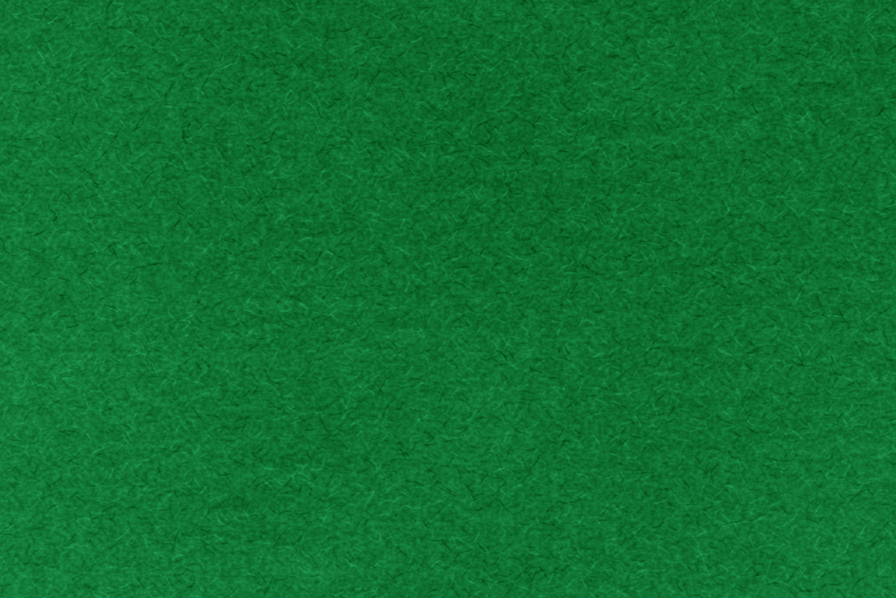
Reproduce this texture procedurally as a Shadertoy shader.

```glsl
const vec3 DARK_GREEN  = vec3(0.026, 0.350, 0.122);
const vec3 MID_GREEN   = vec3(0.055, 0.445, 0.193);
const vec3 LIGHT_GREEN = vec3(0.098, 0.540, 0.272);

// Cells per canvas height; wider than tall, so the nap lies sideways
const vec2 NAP_SCALE    = vec2(92.0, 124.0);
const vec2 FINE_SCALE   = vec2(171.0, 207.0);
const vec2 CLUMP_SCALE  = vec2(27.0, 43.0);
const vec2 STREAK_SCALE = vec2(2.6, 33.0);
const vec2 PATCH_SCALE  = vec2(3.1, 3.7);
const float FIBRE_SCALE = 74.0;

const float NAP_AMOUNT    = 0.90;
const float FINE_AMOUNT   = 0.80;
const float CLUMP_AMOUNT  = 0.45;
const float STREAK_AMOUNT = 0.22;
const float PATCH_AMOUNT  = 0.22;
const float FIBRE_AMOUNT  = 0.75;

// Fibre shape, in fibre cells
const float FIBRE_HALF_LENGTH = 0.65;
const float FIBRE_HALF_WIDTH  = 0.11;
const float FIBRE_BEND        = 0.35;
const float FIBRE_SPREAD      = 2.4;

// Light falls off from the sides and the lower edge
const float DARK_COLUMN  = 0.62;
const float SIDE_LIGHT   = 1.1;
const float BOTTOM_LIGHT = 0.35;
const float LIGHT_OFFSET = -0.22;
const float TONE_LIMIT   = 1.6;

const float TAU = 6.2831853;

// Integer hash giving two values in 0..1
vec2 hash2(vec2 cell) {
    uvec2 q = uvec2(ivec2(cell)) * uvec2(1597u, 3812u) + uvec2(7919u, 104729u);
    q = q * 1664525u + 1013904223u;
    q.x += q.y * 1664525u;
    q.y += q.x * 1664525u;
    q ^= q >> 16u;
    q.x += q.y * 1664525u;
    q.y += q.x * 1664525u;
    q ^= q >> 16u;
    return vec2(q & 0xffffu) / 65535.0;
}

float cornerSlope(vec2 cell, vec2 offset) {
    float angle = TAU * hash2(cell).x;
    return dot(vec2(cos(angle), sin(angle)), offset);
}

float gradientNoise(vec2 p) {
    vec2 cell = floor(p), f = p - cell;
    vec2 blend = f * f * f * (f * (f * 6.0 - 15.0) + 10.0);
    vec2 e = vec2(0.0, 1.0);
    float low  = mix(cornerSlope(cell, f), cornerSlope(cell + e.yx, f - e.yx), blend.x);
    float high = mix(cornerSlope(cell + e.xy, f - e.xy), cornerSlope(cell + e.yy, f - e.yy), blend.x);
    return mix(low, high, blend.y);
}

// Short bent hairs, some lit and some in shade
float fibres(vec2 p, float pixel) {
    vec2 home = floor(p);
    float tone = 0.0;
    for (int y = -1; y <= 1; y++) {
        for (int x = -1; x <= 1; x++) {
            vec2 cell = home + vec2(x, y);
            vec2 centre = cell + hash2(cell + 311.0);
            vec2 random = hash2(cell + 1733.0);
            float angle = (random.x - 0.5) * FIBRE_SPREAD;
            vec2 along = vec2(cos(angle), sin(angle));
            vec2 d = p - centre;
            vec2 q = vec2(dot(d, along), dot(d, vec2(-along.y, along.x)));
            q.y += FIBRE_BEND * (hash2(cell + 97.0).x * 2.0 - 1.0) * q.x * q.x;
            q.x -= clamp(q.x, -FIBRE_HALF_LENGTH, FIBRE_HALF_LENGTH);
            float edge = length(q) - FIBRE_HALF_WIDTH;
            tone += (random.y * 2.0 - 1.0) * (1.0 - smoothstep(-0.5 * pixel, 0.5 * pixel, edge));
        }
    }
    return tone;
}

float lighting(vec2 uv) {
    float side = uv.x - DARK_COLUMN;
    float below = 1.0 - uv.y;
    return SIDE_LIGHT * side * side + BOTTOM_LIGHT * below * below + LIGHT_OFFSET;
}

void mainImage(out vec4 fragColor, in vec2 fragCoord) {
    vec2 uv = fragCoord / iResolution.xy;
    vec2 p = fragCoord / iResolution.y;

    // Broad shading
    float tone = lighting(uv);
    tone += PATCH_AMOUNT * gradientNoise(p * PATCH_SCALE);
    tone += STREAK_AMOUNT * gradientNoise(p * STREAK_SCALE + 19.3);

    // Felt surface
    tone += CLUMP_AMOUNT * gradientNoise(p * CLUMP_SCALE + 41.7);
    tone += NAP_AMOUNT * gradientNoise(p * NAP_SCALE + 73.1);
    tone += FINE_AMOUNT * gradientNoise(p * FINE_SCALE + 127.9);
    tone += FIBRE_AMOUNT * fibres(p * FIBRE_SCALE, FIBRE_SCALE / iResolution.y);

    vec3 target = tone < 0.0 ? DARK_GREEN : LIGHT_GREEN;
    vec3 felt = mix(MID_GREEN, target, min(abs(tone), TONE_LIMIT));
    fragColor = vec4(felt, 1.0);
}
```
